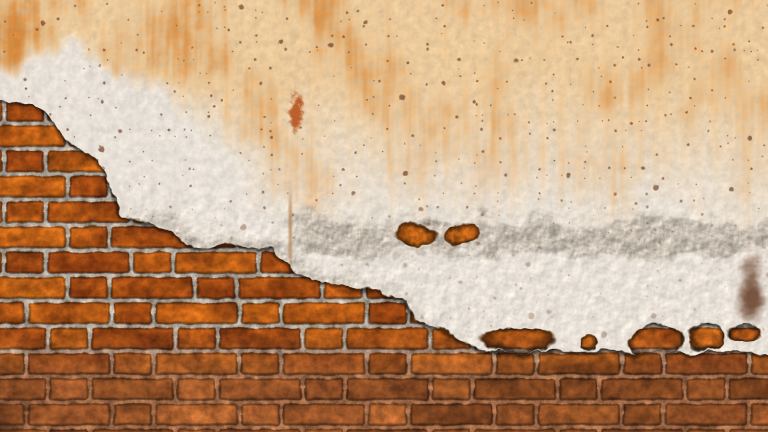
This texture is drawn by a Shadertoy shader. Its source:

```glsl
const float COURSE = 0.0586, COURSE_BASE = 0.0116;
const float BOND = 0.295, HEADER = 0.097, JOINT = 0.0048;
const float RAGGED = 0.018, BAND_Y = 0.447;
const vec3 WHITE = vec3(0.91, 0.88, 0.84);
const vec3 CREAM = vec3(0.92, 0.79, 0.61);
const vec3 OCHRE = vec3(0.82, 0.53, 0.24);
const vec3 RENDER = vec3(0.74, 0.7, 0.65);
const vec3 ORANGE = vec3(0.77, 0.4, 0.1);
const vec3 RUST = vec3(0.54, 0.23, 0.07);
const vec3 BROWN = vec3(0.55, 0.32, 0.18);
const vec3 DARK = vec3(0.2, 0.11, 0.06);

// Break in the plaster, left to right
const int EDGES = 16;
const vec2 EDGE[EDGES] = vec2[](
 vec2(-.1, .79), vec2(.08, .757), vec2(.16, .676), vec2(.23, .63),
 vec2(.285, .502), vec2(.38, .472), vec2(.43, .433), vec2(.63, .428),
 vec2(.69, .363), vec2(.87, .329), vec2(.94, .305), vec2(.955, .26),
 vec2(1.06, .222), vec2(1.11, .188), vec2(1.7, .187), vec2(1.9, .16));

// Exposed patches: centre, half size
const int PATCHES = 7;
const vec4 PATCH[PATCHES] = vec4[](
 vec4(1.201, .213, .09, .028), vec4(1.363, .211, .022, .021),
 vec4(1.52, .211, .06, .036), vec4(1.634, .222, .041, .032),
 vec4(1.722, .233, .038, .019), vec4(.961, .458, .052, .025),
 vec4(1.066, .457, .04, .024));

float fall(float a, float b, float x) { return 1.0 - smoothstep(a, b, x); }

vec2 hash2(vec2 p) {
 vec3 q = fract(p.xyx * vec3(.1031, .103, .0973));
 q += dot(q, q.yzx + 33.33);
 return fract((q.xx + q.yz) * q.zy);
}

float corner(vec2 cell, vec2 offset) {
 float a = 6.2832 * hash2(cell).x;
 return dot(vec2(cos(a), sin(a)), offset);
}

float noise(vec2 p) {
 vec2 i = floor(p), f = fract(p), e = vec2(1, 0), u = f * f * (3.0 - 2.0 * f);
 return mix(mix(corner(i, f), corner(i + e, f - e), u.x),
  mix(corner(i + e.yx, f - e.yx), corner(i + 1.0, f - 1.0), u.x), u.y);
}

float fbm(vec2 p) {
 float sum = 0.0, amp = 0.8;
 for (int i = 0; i < 4; i++) {
  sum += amp * noise(p);
  p = mat2(1.6, 1.2, -1.2, 1.6) * p + 7.3;
  amp *= 0.55;
 }
 return sum;
}

float ellipse(vec2 p, vec2 r) { return (length(p / r) - 1.0) * min(r.x, r.y); }

// Signed distance, positive on plaster
float plasterDistance(vec2 p) {
 float dist = 10.0, side = 1.0;
 for (int i = 0; i < EDGES - 1; i++) {
  vec2 a = EDGE[i], ab = EDGE[i + 1] - a, ap = p - a;
  float t = ap.x / ab.x;
  if (t >= 0.0 && t < 1.0) side = sign(ap.y - ab.y * t);
  t = clamp(dot(ap, ab) / dot(ab, ab), 0.0, 1.0);
  dist = min(dist, length(ap - ab * t));
 }
 dist *= side;
 for (int i = 0; i < PATCHES; i++)
  dist = min(dist, ellipse(p - PATCH[i].xy, PATCH[i].zw));
 return dist;
}

// Scattered pits, one candidate per cell
float pits(vec2 p, float px) {
 vec2 cell = floor(p), k = hash2(cell + 91.0);
 float d = length(fract(p) - .25 - .5 * hash2(cell)) - .05 - .13 * k.y * k.y;
 return step(k.x, .13) * fall(-px, px, d + .08 * noise(p * 5.0));
}

vec3 brickwork(vec2 p, float px) {
 vec2 q = p + .0035 * vec2(noise(p * 35.0), noise(p * 35.0 + 9.0));
 float row = floor((q.y - COURSE_BASE) / COURSE);
 float y = q.y - COURSE_BASE - (row + .5) * COURSE;
 float x = q.x - mix(.259, .111, mod(row, 2.0)) - .045 * step(4.5, row);
 float bond = floor(x / BOND);
 x -= bond * BOND;
 float header = step(x, HEADER);
 vec2 span = mix(vec2(HEADER, BOND), vec2(0, HEADER), header);
 vec2 box = abs(vec2(x - .5 * (span.x + span.y), y));
 box -= .5 * vec2(span.y - span.x, COURSE) - JOINT - .006;
 float d = length(max(box, 0.0)) + min(max(box.x, box.y), 0.0) - .006;
 vec2 tone = hash2(vec2(bond * 2.0 + header, row) + 17.0);
 float grain = fbm(p * 45.0), blotch = fbm(p * vec2(10, 18));
 // Fired faces, duller toward the ground
 float low = fall(.1, .26, p.y);
 vec3 face = mix(RUST, ORANGE, clamp(.15 + .8 * tone.x + .6 * blotch, 0.0, 1.0));
 face = mix(face, BROWN * (.75 + .5 * tone.y), low * .75);
 face *= .98 + .35 * grain + .25 * blotch;
 face *= 1.0 - .4 * smoothstep(-.007, 0.0, d);
 vec3 mortar = mix(RENDER, BROWN * 1.2, low * .8) * (.9 + .5 * grain);
 mortar *= 1.0 - .4 * fall(0.0, .004, d) * step(y, 0.0);
 vec3 col = mix(face, mortar, smoothstep(-px, px, d + .003 * grain));
 col = mix(col, ORANGE * (.95 + .5 * grain), step(.9, p.x) * step(.4, p.y));
 return mix(col, DARK, .65 * fall(0.0, .13, length(p) + .06 * blotch));
}

vec3 plaster(vec2 p, float edge, float px) {
 float cloud = fbm(p * vec2(6, 4)), grain = fbm(p * 55.0);
 float streak = noise(p * vec2(45, 3)) + .6 * noise(p * vec2(110, 7));
 // Ochre wash running down from the top
 float fade = mix(.88, .66, smoothstep(.15, .68, p.x));
 float w = mix(.04, .25, smoothstep(.3, .8, p.x));
 float warm = smoothstep(fade - w, fade + w, p.y + .1 * cloud + .3 * w * streak);
 float rich = cloud + .35 * streak + .3 * grain + .4 * (p.y - .75);
 vec3 col = mix(WHITE, CREAM, min(1.0, warm * 1.15));
 col = mix(col, OCHRE, warm * smoothstep(-.15, .75, rich) * (1.0 - .2 * p.x));
 col *= 1.0 + .09 * grain + .025 * streak;
 // Bare render in the band and along the break
 float ragged = fbm(p * vec2(9, 14) + 2.0);
 float band = smoothstep(-.012, .012, .042 - abs(p.y - BAND_Y) + .06 * ragged);
 band *= smoothstep(.64, .74, p.x + .08 * ragged);
 float rim = fall(.005, .035, edge + .04 * ragged);
 rim *= smoothstep(.25, .38, p.x) * fall(.7, 1.1, p.x);
 float bare = max(band, rim * .75), worn = fall(.42, .6, p.y);
 float relief = fbm(p * 28.0) - fbm(p * 28.0 + vec2(-.12, .15));
 col = mix(col, RENDER * (1.0 + .2 * grain), bare * .85);
 col *= 1.0 + relief * (.05 + .3 * bare + .12 * worn);
 // Rust spot, trail and damp corner
 float spot = ellipse(p - vec2(.686, .742), vec2(.014, .036)) + .012 * grain;
 float trail = fall(0.0, .008, abs(p.x - .672)) * fall(.03, .12, abs(p.y - .47));
 float damp = length((p - vec2(1.742, .31)) / vec2(.035, .09)) + .7 * ragged;
 col = mix(col, RUST * 1.3, .85 * fall(-.006, .006, spot));
 col = mix(col, OCHRE * .8, .55 * trail);
 col = mix(col, DARK * 1.8, .8 * fall(.2, 1.1, damp));
 float pit = max(pits(p * 24.0, px * 24.0), pits(p * 55.0, px * 55.0));
 col = mix(col, BROWN * .78, pit * (.7 - .4 * worn));
 // Pale broken lip
 return mix(col, WHITE, .4 * fall(.001, .008, edge) * (.6 + grain));
}

void mainImage(out vec4 fragColor, in vec2 fragCoord) {
 vec2 p = fragCoord / iResolution.y;
 float px = 1.0 / iResolution.y;
 vec2 warp = vec2(fbm(p * 16.0), fbm(p * 16.0 + 31.0));
 float edge = plasterDistance(p + RAGGED * warp);
 // Contact shadow under the plaster
 vec3 wall = brickwork(p, px) * (1.0 - .6 * smoothstep(-.013, 0.0, edge));
 vec3 col = mix(wall, plaster(p, edge, px), smoothstep(-px, px, edge));
 fragColor = vec4(clamp(col, 0.0, 1.0), 1.0);
}
```
